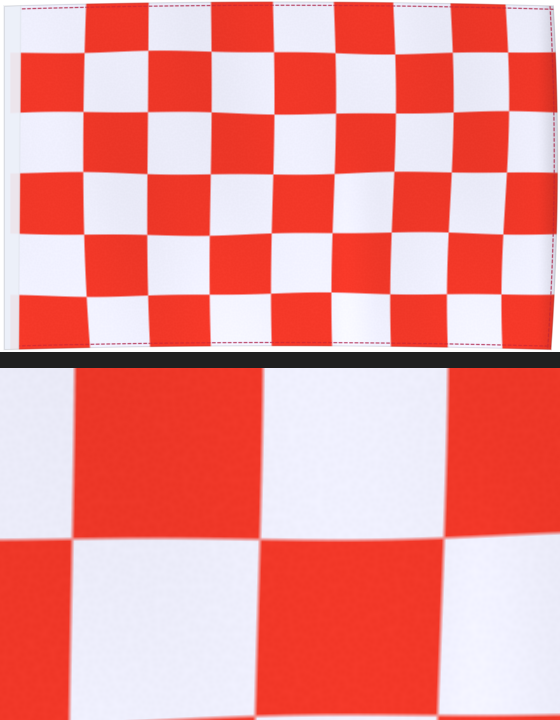
Top: the whole. Bottom: its middle third, enlarged.
Write a Shadertoy shader that draws this pattern.

```glsl
// Red and white checkered cloth flag, nine by six squares, with sleeve, stitched hem and soft folds.

const float COLS = 9.0;
const float ROWS = 6.0;
const vec3 RED = vec3(0.935, 0.215, 0.155);
const vec3 WHITE = vec3(0.925, 0.927, 0.980);
const vec3 SLEEVE = vec3(0.925, 0.940, 0.975);
const vec3 THREAD = vec3(0.66, 0.10, 0.24);
const vec3 BACKDROP = vec3(1.0);
const float SLEEVE_LEFT = 0.007;   // horizontal values: share of width
const float CLOTH_LEFT = 0.036;
const float CLOTH_SPAN = 0.961;
const float COL_STRETCH = 0.101;   // columns widen toward the sleeve
const float FIRST_ROW = 0.149;     // vertical values: share of height
const float ROW_STEP = 0.172;
const float SEAM_SOFT = 0.0022;    // half width of the colour bleed
const float STITCH_INSET = 0.010;
const float STITCH_WIDTH = 0.0011;
const float STITCH_PERIOD = 0.015;
const float GRAIN = 0.014;
const float TAU = 6.2831853;

vec2 hash2(vec2 p) {
    p = vec2(dot(p, vec2(127.1, 311.7)), dot(p, vec2(269.5, 183.3)));
    return fract(sin(p) * 43758.55);
}

// Distance to the nearest scattered cell point
float cellular(vec2 p) {
    vec2 cell = floor(p), f = fract(p);
    float d = 1.0;
    for (int y = -1; y <= 1; y++)
        for (int x = -1; x <= 1; x++) {
            vec2 o = vec2(x, y);
            d = min(d, length(o + hash2(cell + o) - f));
        }
    return d;
}

// Vertical seam i, bent along the height v
float columnSeam(float i, float v) {
    float t = i / COLS;
    float x = CLOTH_LEFT + CLOTH_SPAN * t + COL_STRETCH * t * (1.0 - t) - 0.0033 * sin(TAU * t);
    float sway = 0.0078 * t * sin(5.5 * v);
    float pull = (0.070 * (v - 0.4) * (v - 0.4) - 0.0047) * pow(1.0 - t, 5.0);
    return x + sway + pull;
}

// Horizontal seam j, rippled along the width u
float rowSeam(float j, float u) {
    float ripple = 0.0035 * sin(9.0 * u + 1.1 * j + 0.6) + 0.0018 * sin(23.0 * u - 1.7 * j);
    return FIRST_ROW + ROW_STEP * (j - 1.0) + ripple - 0.0022 * (j - 2.0) * (u - 0.4);
}

// Signed product over all seams: 0 is white, 1 is red
float checker(vec2 uv, float aspect, float soft) {
    float parity = 1.0;
    for (float i = 1.0; i < COLS; i++)
        parity *= clamp((uv.x - columnSeam(i, uv.y)) * aspect / soft, -1.0, 1.0);
    for (float j = 1.0; j < ROWS; j++)
        parity *= clamp((uv.y - rowSeam(j, uv.x)) / soft, -1.0, 1.0);
    return 0.5 + 0.5 * parity;
}

float stitch(float dist, float along, float px) {
    float dash = abs(fract(along / STITCH_PERIOD) - 0.5) * STITCH_PERIOD;
    float line = 1.0 - smoothstep(STITCH_WIDTH - 0.5 * px, STITCH_WIDTH + px, abs(dist - STITCH_INSET));
    return line * (1.0 - smoothstep(-px, px, dash - 0.36 * STITCH_PERIOD));
}

// Broad folds, one sharper crease, and a darker right end
float foldLight(vec2 uv) {
    float light = 0.010 * sin(13.0 * uv.x + 2.0 * uv.y) + 0.007 * sin(29.0 * uv.x - 5.0 * uv.y + 1.0);
    light += 0.03 * smoothstep(0.45, 1.0, uv.y);
    float crease = smoothstep(0.59, 0.618, uv.x) - smoothstep(0.618, 0.68, uv.x);
    light += 0.025 * crease * smoothstep(0.35, 0.55, uv.y);
    return 1.0 + light - 0.13 * smoothstep(0.955, 1.0, uv.x);
}

void mainImage(out vec4 fragColor, in vec2 fragCoord) {
    vec2 uv = fragCoord / iResolution.xy;
    uv.y = 1.0 - uv.y;
    float aspect = iResolution.x / iResolution.y;
    float px = 1.0 / iResolution.y;
    vec2 p = vec2(uv.x * aspect, uv.y);

    // Distances inward from the gently bowed outline
    float bow = (uv.x - 0.5) * (uv.x - 0.5);
    float top = uv.y - (0.005 + 0.048 * bow);
    float bottom = 0.983 + 0.045 * bow - uv.y;
    float right = (0.996 - 0.04 * (uv.y - 0.45) * (uv.y - 0.45) - uv.x) * aspect;
    float left = (uv.x - SLEEVE_LEFT) * aspect;
    float inside = min(min(top, bottom), min(left, right));

    // Checkered cloth
    float red = checker(uv, aspect, max(SEAM_SOFT, px));
    vec3 cloth = mix(WHITE, RED, red) * foldLight(uv);
    cloth += GRAIN * (cellular(p * 150.0) - 0.45);

    // Hem stitching
    float thread = max(stitch(top, p.x, px), stitch(bottom, p.x, px));
    thread = max(thread, stitch(right, p.y, px));
    cloth = mix(cloth, THREAD, thread * mix(0.75, 0.4, red));

    // Sleeve, with the red squares showing faintly through its inner half
    float showThrough = smoothstep(0.017, 0.020, uv.x) * red;
    vec3 sleeve = mix(SLEEVE, RED, 0.06 * showThrough);
    float hem = (uv.x - CLOTH_LEFT - 0.004 * (0.5 - uv.y)) * aspect;
    sleeve *= 1.0 - 0.04 * smoothstep(0.006, 0.0, abs(hem));
    vec3 col = mix(sleeve, cloth, smoothstep(-px, px, hem));

    // Thin shaded rim against the backdrop
    col *= 1.0 - 0.16 * (1.0 - smoothstep(0.0, 0.004, inside));
    col = mix(BACKDROP, col, smoothstep(-px, px, inside));
    fragColor = vec4(clamp(col, 0.0, 1.0), 1.0);
}
```
